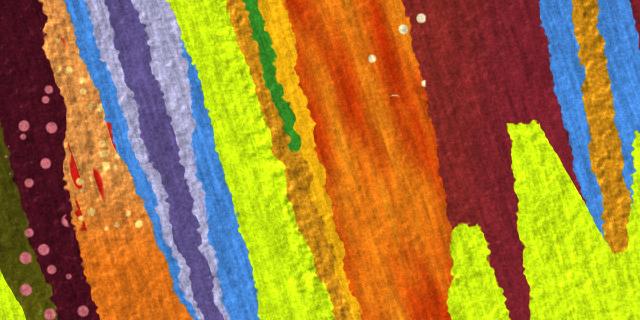
A Shadertoy shader for this texture:

```glsl
#define LIME vec4(.79, .93, .07, .25)
#define ORANGE vec4(.82, .36, .06, .22)
#define MAROON vec4(.47, .13, .17, .22)
#define WINE vec4(.27, .06, .11, .4)
#define BLUE vec4(.27, .52, .83, .22)
#define LAVENDER vec4(.66, .65, .79, .4)
#define VIOLET vec4(.36, .31, .52, .22)
#define OCHRE vec4(.77, .52, .09, .65)
#define OLIVE vec4(.30, .29, .06, .35)
#define GOLD vec4(.93, .68, .07, .25)
#define GREEN vec4(.20, .52, .14, .2)
#define SOFTNESS .004

// Paint is stored as colour in rgb and surface roughness in a.

float hash(vec2 p) {
    vec3 q = fract(p.xyx * vec3(.1031, .1030, .0973));
    q += dot(q, q.yzx + 33.33);
    return fract((q.x + q.y) * q.z);
}

float noise(vec2 p) {
    vec2 i = floor(p), f = fract(p);
    f = f * f * (3. - 2. * f);
    return mix(mix(hash(i), hash(i + vec2(1, 0)), f.x),
               mix(hash(i + vec2(0, 1)), hash(i + 1.), f.x), f.y);
}

float fbm(vec2 p) {
    float sum = 0., amp = .5;
    for (int i = 0; i < 4; i++) {
        sum += amp * noise(p);
        p = mat2(1.6, 1.2, -1.2, 1.6) * p + 7.3;
        amp *= .5;
    }
    return sum;
}

// Curved band edge through its top, middle and bottom positions
float edge(float top, float mid, float bottom, float t) {
    return top + t * (4. * mid - 3. * top - bottom)
         + t * t * (2. * top + 2. * bottom - 4. * mid);
}

float cover(float d) {
    float w = max(SOFTNESS, .8 / iResolution.y);
    return smoothstep(-w, w, d);
}

void lay(inout vec4 paint, vec4 colour, float d) {
    paint = mix(paint, colour, cover(d));
}

// Signed distance to scattered dabs, positive inside
float dabs(vec2 p, float scale, float density, float radius) {
    vec2 cell = floor(p * scale);
    float d = -1.;
    for (int j = -1; j <= 1; j++)
    for (int i = -1; i <= 1; i++) {
        vec2 c = cell + vec2(i, j);
        vec2 centre = c + .2 + .6 * vec2(hash(c + 3.1), hash(c + 17.7));
        float r = radius * (.5 + .7 * hash(c + 41.));
        if (hash(c + 71.) < density) d = max(d, r - length(p - centre / scale));
    }
    return d;
}

void mainImage(out vec4 fragColor, in vec2 fragCoord) {
    vec2 p = fragCoord / iResolution.y;
    float t = 1. - p.y;
    float wobble = (fbm(p * 13.) - .47) * .045 + (noise(p * 75.) - .5) * .013;
    float x = p.x + wobble, y = t + wobble;

    // Brush streaks follow the slant of the bands
    vec2 along = vec2(p.x - .32 * t, t);
    float broad = fbm(along * vec2(13., 3.));
    float fine = fbm(along * vec2(75., 9.));

    // Left bands
    vec4 paint = OLIVE * (.5 + broad);
    lay(paint, LIME, y - .83 - 2. * x);
    float wineEdge = edge(.13, .19, .30, t) + .045 * exp(-90. * (t - .34) * (t - .34));
    lay(paint, WINE, x - edge(-.10, .03, .18, t));
    float pink = dabs(p, 17., .45, .016);
    lay(paint, vec4(.78, .42, .45, .3), min(pink, wineEdge - x - .015) - .3 * max(.0, .06 - p.x));
    vec4 tan_ = mix(vec4(.84, .55, .27, .6), ORANGE + vec4(.04, .08, .04, .1), smoothstep(.5, .85, t));
    lay(paint, tan_, x - wineEdge);
    float redDab = noise(along * vec2(32., 9.)) - .7;
    float inTan = min(x - wineEdge - .02, .3 - abs(t - .42));
    lay(paint, vec4(.75, .12, .08, .2), min(redDab * .08, inTan));
    lay(paint, vec4(.93, .76, .42, .5), min(dabs(p + 4., 26., .35, .011), inTan));
    lay(paint, BLUE, x - edge(.19, .385, .595, t));
    lay(paint, LAVENDER, x - edge(.26, .435, .61, t));
    lay(paint, VIOLET, x - edge(.33, .475, .63, t));
    lay(paint, LAVENDER, x - edge(.415, .56, .69, t));
    lay(paint, BLUE, x - edge(.56, .61, .715, t));

    // Central bands, with lumps gathering at the lime border
    float limeEnd = x - edge(.70, .87, 1.055, t);
    vec4 lumpyLime = LIME;
    lumpyLime.a += .4 * smoothstep(-.11, 0., limeEnd);
    lay(paint, lumpyLime, x - edge(.53, .685, .82, t));
    lay(paint, OCHRE, limeEnd);
    lay(paint, GREEN, min(x - edge(.77, .915, 1.10, t), .47 - y));
    lay(paint, GOLD, x - edge(.815, .945, 1.11, t));
    vec4 orange = ORANGE;
    orange.rgb += (broad - .47) * vec3(.35, .6, .12);
    lay(paint, orange, x - edge(.89, .995, 1.13, t));
    float chips = min(dabs(p + 2., 14., .3, .017), min(.3 - t, .1 - abs(p.x - 1.23)));
    lay(paint, mix(MAROON + vec4(.04, .03, -.03, .1), MAROON, smoothstep(1.35, 1.65, p.x)),
        x - edge(1.26, 1.37, 1.44, t));
    lay(paint, vec4(.91, .86, .70, .3), chips);

    // Right bands
    lay(paint, BLUE, x - edge(1.68, 1.785, 1.95, t));
    lay(paint, OCHRE, x - edge(1.78, 1.855, 1.93, t));
    lay(paint, BLUE, x - edge(1.865, 1.945, 2., t));
    lay(paint, MAROON, x - edge(1.97, 2.1, 2.2, t));

    // Lime pool with its peak, side strip and drip
    float poolTop = min(.38 + 1.75 * max(x - 1.68, 0.), .79);
    float pool = min(x - 1.58 - .14 * (t - .4), y - poolTop);
    float strip = min(x - 2.03 + .1 * t, y - .42);
    float drip = min(min(x - 1.405, 1.51 + .3 * (t - .72) - x), y - .71);
    lay(paint, LIME + vec4(0, 0, 0, .12), max(pool, max(strip, drip)));

    // Raised relief lit from the upper left, then streaks and grain
    vec2 toLight = vec2(-.007, .007);
    float relief = fbm(p * 38.) - fbm((p + toLight) * 38.);
    float grain = noise(p * 240.) - .5;
    vec3 colour = paint.rgb * (1. + 1.5 * paint.a * relief + .45 * (fine - .47) + .14 * grain);
    colour += .12 * paint.a * smoothstep(.1, .3, relief) + .03 * grain;
    fragColor = vec4(clamp(colour, 0., 1.), 1.);
}
```
